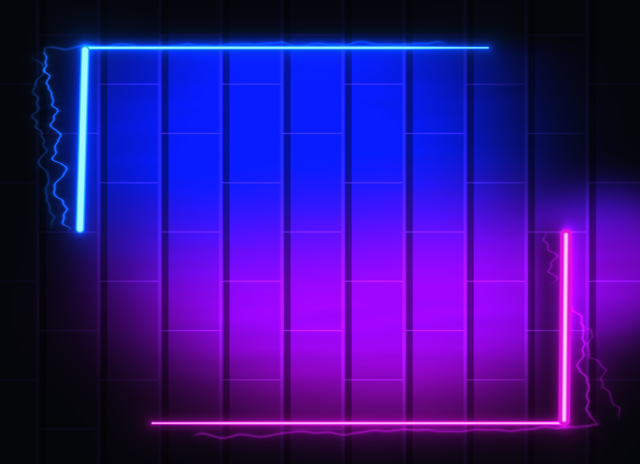
Give the GLSL for this background, as a Shadertoy shader.

```glsl
const vec3 BASE = vec3(0.018, 0.022, 0.040);
const vec3 BLUE = vec3(0.01, 0.09, 1.00);
const vec3 VIOLET = vec3(0.61, 0.00, 1.00);
const vec3 CYAN = vec3(0.10, 0.62, 1.00);
const vec3 ICE = vec3(0.62, 0.98, 1.00);
const vec3 PINK = vec3(0.86, 0.07, 0.86);
const vec3 BLUSH = vec3(1.00, 0.78, 1.00);
const vec2 PANEL = vec2(0.1313, 0.2124);

vec2 hashGradient(vec2 cell) {
    float angle = 6.2832 * fract(sin(dot(cell, vec2(127.1, 311.7))) * 43758.5);
    return vec2(cos(angle), sin(angle));
}

float gradientNoise(vec2 p) {
    vec2 i = floor(p), f = fract(p);
    vec2 u = f * f * f * (f * (f * 6.0 - 15.0) + 10.0);
    vec2 e = vec2(1.0, 0.0);
    float low = mix(dot(hashGradient(i), f),
                    dot(hashGradient(i + e.xy), f - e.xy), u.x);
    float high = mix(dot(hashGradient(i + e.yx), f - e.yx),
                     dot(hashGradient(i + e.xx), f - e.xx), u.x);
    return mix(low, high, u.y);
}

// Soft elliptical patch of light with a flat middle
float pool(vec2 p, vec2 centre, vec2 radius) {
    vec2 q = (p - centre) / radius;
    float d = dot(q, q);
    return exp(-d * d);
}

// x: distance to the segment, y: position along it
vec2 segment(vec2 p, vec2 a, vec2 b) {
    vec2 ab = b - a;
    float h = clamp(dot(p - a, ab) / dot(ab, ab), 0.0, 1.0);
    return vec2(length(p - a - ab * h), h);
}

float fill(float d, float soft) {
    return 1.0 - smoothstep(-soft, soft, d);
}

// Neon tube: halo, coloured body and pale core
vec3 addTube(vec3 col, vec2 p, vec2 a, vec2 b, float radius, float endRadius,
             float coreShare, vec3 tint, vec3 core, vec3 halo, float px) {
    vec2 s = segment(p, a, b);
    float r = mix(radius, endRadius, smoothstep(0.75, 1.0, s.y));
    float outside = max(s.x - r, 0.0);
    col += halo * (0.55 * exp(-outside / 0.007) + 0.20 * exp(-outside / 0.035));
    col = mix(col, tint, fill(s.x - r, px));
    return mix(col, core, fill(s.x - r * coreShare, max(px, r * 0.25)));
}

// Thin wandering spark between two points
float filament(vec2 p, vec2 a, vec2 b, float amplitude, float frequency, float seed) {
    float len = length(b - a);
    vec2 dir = (b - a) / len;
    float along = dot(p - a, dir);
    float across = dot(p - a, vec2(-dir.y, dir.x));
    float t = along * frequency;
    float wander = gradientNoise(vec2(t, seed))
                 + 0.45 * gradientNoise(vec2(t * 2.3, seed + 7.4));
    float d = abs(across - amplitude * wander);
    float ends = smoothstep(-0.01, 0.02, along) * smoothstep(len + 0.01, len - 0.02, along);
    return ends * (0.75 * exp(-d * d / 0.000008) + 0.25 * exp(-d / 0.010));
}

// Staggered wall panels: x is the bright seam, y the dark groove
vec2 panels(vec2 p, float px) {
    float column = (p.x - 0.0806) / PANEL.x;
    float x = fract(column) * PANEL.x;
    float stagger = mod(floor(column), 2.0) * 0.5;
    float row = fract((p.y - 0.5) / PANEL.y + stagger + 0.5) - 0.5;
    float vertical = fill(min(x, PANEL.x - x) - 0.0028, px + 0.0015);
    float level = fill(abs(row) * PANEL.y - 0.0012, px);
    float groove = smoothstep(0.003, 0.007, x) * (1.0 - smoothstep(0.017, 0.021, x));
    return vec2(max(vertical * 0.65, level), groove);
}

void mainImage(out vec4 fragColor, in vec2 fragCoord) {
    vec2 p = fragCoord / iResolution.xy * vec2(1.376, 1.0);
    float px = 1.0 / iResolution.y;

    // Light on the wall
    float blueLight = pool(p, vec2(0.62, 0.68), vec2(0.50, 0.34))
                    * smoothstep(0.05, 0.22, p.x) * smoothstep(0.94, 0.87, p.y);
    float violetLight = pool(p, vec2(0.80, 0.36), vec2(0.52, 0.27));
    float sideLight = 0.65 * pool(p, vec2(1.31, 0.44), vec2(0.17, 0.16));
    float light = 1.0 - (1.0 - blueLight) * (1.0 - violetLight) * (1.0 - sideLight);
    float grain = gradientNoise(p * vec2(5.0, 38.0));
    float hue = smoothstep(0.68, 0.34, p.y - 0.10 * (p.x - 0.7) + 0.015 * grain);
    vec3 tint = mix(BLUE, VIOLET, hue);
    tint.b *= mix(0.72, 1.0, smoothstep(0.08, 0.34, p.y));
    light *= 1.0 + 0.06 * grain;
    float shade = smoothstep(1.12, 1.18, p.x) * smoothstep(1.225, 1.20, p.x)
                * smoothstep(0.55, 0.47, p.y);
    vec3 col = BASE + tint * light * (1.0 - 0.6 * shade);

    // Panel joints
    vec2 joint = panels(p, px);
    col *= 1.0 - 0.42 * joint.y;
    col += joint.x * (vec3(0.20, 0.09, 0.28) * light + vec3(0.025, 0.012, 0.07));

    // Sparks
    float cold = filament(p, vec2(0.098, 0.895), vec2(0.145, 0.505), 0.035, 26.0, 3.3)
               + 0.35 * filament(p, vec2(0.080, 0.880), vec2(0.118, 0.510), 0.040, 22.0, 8.6)
               + 0.40 * filament(p, vec2(0.095, 0.897), vec2(0.960, 0.908), 0.012, 14.0, 5.2);
    float warm = 0.65 * filament(p, vec2(1.232, 0.340), vec2(1.280, 0.085), 0.035, 22.0, 2.7)
               + 0.35 * filament(p, vec2(1.255, 0.300), vec2(1.325, 0.095), 0.040, 24.0, 9.1)
               + 0.40 * filament(p, vec2(1.180, 0.500), vec2(1.197, 0.390), 0.030, 28.0, 6.4)
               + 0.55 * filament(p, vec2(0.415, 0.060), vec2(1.290, 0.080), 0.012, 11.0, 4.8);
    col += cold * vec3(0.06, 0.34, 0.85) + warm * vec3(0.55, 0.04, 0.62);

    // Tubes
    vec3 coldHalo = vec3(0.0, 0.26, 0.85), warmHalo = vec3(0.50, 0.0, 0.48);
    col = addTube(col, p, vec2(0.183, 0.897), vec2(1.049, 0.897), 0.0038, 0.002,
                  0.55, CYAN, ICE, coldHalo, px);
    col = addTube(col, p, vec2(0.183, 0.892), vec2(0.172, 0.507), 0.0095, 0.0095,
                  0.70, CYAN, ICE, coldHalo, px);
    col = addTube(col, p, vec2(1.213, 0.088), vec2(0.328, 0.088), 0.0042, 0.003,
                  0.45, PINK, BLUSH, warmHalo, px);
    col = addTube(col, p, vec2(1.213, 0.095), vec2(1.217, 0.494), 0.0125, 0.0125,
                  0.32, PINK, BLUSH, warmHalo, px);

    fragColor = vec4(clamp(col, 0.0, 1.0), 1.0);
}
```
